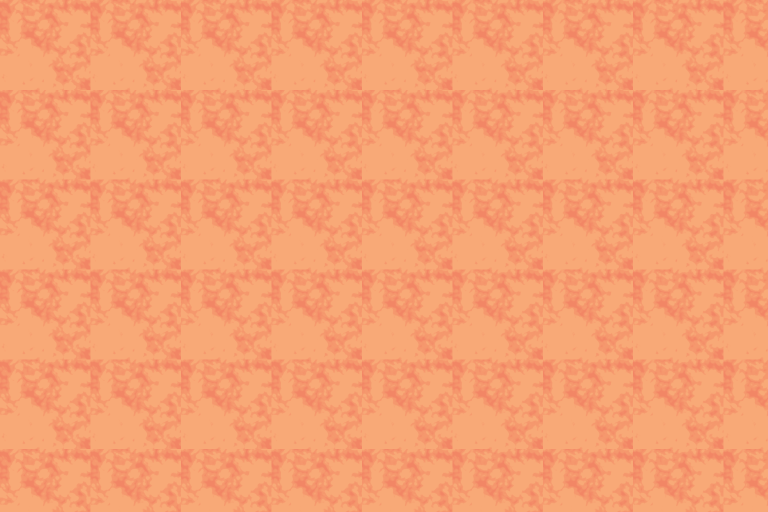
A Shadertoy shader for this pattern:

```glsl
// Mottled peach stone: one square tile of ragged veins and calm patches, repeated
// edge to edge with visible seams. Vein and patch masks steer layered cellular
// noise, and the resulting stain depth is split into three soft tones.

const vec2  REPEATS       = vec2(8.49, 5.70);   // tiles across and down
const vec3  LIGHT_TONE    = vec3(0.973, 0.663, 0.465);
const vec3  MIDDLE_TONE   = vec3(0.962, 0.596, 0.428);
const vec3  DARK_TONE     = vec3(0.950, 0.525, 0.397);
const float VEIN_WIDTH    = 0.19;
const float VEIN_STRENGTH = 0.24;
const float CALM_STRENGTH = 0.11;
const float WARP          = 0.012;
const vec2  MIDDLE_RANGE  = vec2(0.53, 0.635);  // stain depth, light to middle
const vec2  DARK_RANGE    = vec2(0.67, 0.87);   // stain depth, middle to dark
const vec3  CELL_SCALES   = vec3(5.0, 10.0, 19.0);
const vec3  CELL_WEIGHTS  = vec3(0.34, 0.42, 0.30);
const int   SAMPLES       = 2;                  // antialiasing grid side

// Vein segments: start and end in tile units, y running down
const int VEIN_COUNT = 12;
const vec4 VEINS[VEIN_COUNT] = vec4[](
    vec4(0.82, 0.00, 0.62, 0.22), vec4(0.62, 0.22, 0.46, 0.46),
    vec4(0.46, 0.46, 0.60, 0.60), vec4(0.60, 0.60, 0.74, 0.84),
    vec4(0.74, 0.84, 0.96, 0.92), vec4(0.10, 0.06, 0.26, 0.30),
    vec4(0.26, 0.30, 0.46, 0.46), vec4(0.30, 0.08, 0.52, 0.16),
    vec4(0.98, 0.34, 0.88, 0.62), vec4(0.88, 0.62, 0.74, 0.84),
    vec4(0.82, 0.04, 0.97, 0.08), vec4(0.00, 0.10, 0.05, 0.42));

// Calm patches: centre and radius
const int CALM_COUNT = 3;
const vec3 CALM_PATCHES[CALM_COUNT] = vec3[](
    vec3(0.34, 0.76, 0.36), vec3(0.80, 0.29, 0.20), vec3(0.16, 0.24, 0.12));

vec2 hash22(vec2 p) {
    vec3 q = fract(p.xyx * vec3(0.1031, 0.1030, 0.0973));
    q += dot(q, q.yzx + 33.33);
    return fract((q.xx + q.yz) * q.zy);
}

// Distance to the nearest jittered cell point
float cellular(vec2 p) {
    vec2 cell = floor(p);
    vec2 local = p - cell;
    float nearest = 4.0;
    for (int y = -1; y <= 1; y++)
    for (int x = -1; x <= 1; x++) {
        vec2 offset = vec2(x, y);
        vec2 toPoint = offset + hash22(cell + offset + 40.0) - local;
        nearest = min(nearest, dot(toPoint, toPoint));
    }
    return sqrt(nearest);
}

float mottling(vec2 p) {
    vec3 layers = vec3(cellular(p * CELL_SCALES.x),
                       cellular(p * CELL_SCALES.y + 7.3),
                       cellular(p * CELL_SCALES.z + 19.1));
    return dot(layers, CELL_WEIGHTS);
}

// Layered sines that roughen the outlines
vec2 warp(vec2 p) {
    vec2 broad = sin(p.yx * vec2(17.0, 21.0) + vec2(0.7, 2.1));
    vec2 fine = sin(p.yx * vec2(43.0, 37.0) + broad.yx);
    return p + WARP * (broad + 0.6 * fine);
}

float segmentDistance(vec2 p, vec2 a, vec2 b) {
    vec2 ab = b - a;
    return length(p - a - ab * clamp(dot(p - a, ab) / dot(ab, ab), 0.0, 1.0));
}

float veinMask(vec2 p) {
    float d = 1.0;
    for (int i = 0; i < VEIN_COUNT; i++)
        d = min(d, segmentDistance(p, VEINS[i].xy, VEINS[i].zw));
    return 1.0 - smoothstep(0.0, VEIN_WIDTH, d);
}

float calmMask(vec2 p) {
    float mask = 0.0;
    for (int i = 0; i < CALM_COUNT; i++) {
        vec3 patchShape = CALM_PATCHES[i];
        float d = length(p - patchShape.xy) / patchShape.z;
        mask = max(mask, 1.0 - smoothstep(0.5, 1.0, d));
    }
    return mask;
}

vec3 stoneColor(vec2 tile) {
    vec2 p = warp(tile);
    float depth = mottling(p) + VEIN_STRENGTH * veinMask(p) - CALM_STRENGTH * calmMask(p);
    vec3 color = mix(LIGHT_TONE, MIDDLE_TONE, smoothstep(MIDDLE_RANGE.x, MIDDLE_RANGE.y, depth));
    return mix(color, DARK_TONE, smoothstep(DARK_RANGE.x, DARK_RANGE.y, depth));
}

void mainImage(out vec4 fragColor, in vec2 fragCoord) {
    vec3 sum = vec3(0.0);
    for (int y = 0; y < SAMPLES; y++)
    for (int x = 0; x < SAMPLES; x++) {
        vec2 jitter = (vec2(x, y) + 0.5) / float(SAMPLES) - 0.5;
        vec2 uv = (fragCoord + jitter) / iResolution.xy;
        uv.y = 1.0 - uv.y;                      // tiles are laid from the top left
        sum += stoneColor(fract(uv * REPEATS));
    }
    fragColor = vec4(sum / float(SAMPLES * SAMPLES), 1.0);
}
```
